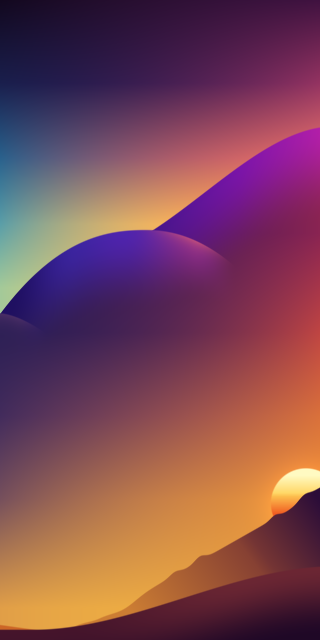
A Shadertoy shader for this background:

```glsl
// Sunset over smooth violet dunes, with a low sun behind a dark mountain slope.

#define DOME_PEAK vec2(0.456, 0.6406)
#define DOME_FADE 0.13
#define BACK_FADE 0.15
#define SUN_POS vec2(0.956, 0.2135)
#define SUN_RADIUS 0.0547
#define RIM_WIDTH 0.010
#define RIM_COLOR vec3(0.85, 0.36, 0.46)
#define GOLD vec3(0.80, 0.49, 0.20)
#define RUST vec3(0.50, 0.23, 0.20)
#define DUSK vec3(0.17, 0.05, 0.22)

float ramp(float a, float b, float v) { return clamp((v - a) / (b - a), 0.0, 1.0); }

// Smooth horizontal blend through left, middle and right colours
vec3 row(float x, vec3 left, vec3 middle, vec3 right) {
    return left * (1.0 - x) * (1.0 - 2.0 * x) + middle * 4.0 * x * (1.0 - x)
         + right * x * (2.0 * x - 1.0);
}

// Antialiased coverage from the depth below a ridge
float cover(float depth) {
    float edge = 1.0 / iResolution.y;
    return smoothstep(-edge, edge, depth);
}

vec3 skyColor(vec2 p) {
    vec3 c = row(p.x, vec3(.07, .03, .12), vec3(.17, .06, .20), vec3(.25, .07, .25));
    c = mix(c, row(p.x, vec3(.10, .12, .30), vec3(.26, .12, .32), vec3(.58, .20, .38)), ramp(1.0, .87, p.y));
    c = mix(c, row(p.x, vec3(.16, .38, .55), vec3(.65, .36, .42), vec3(.92, .46, .42)), ramp(.87, .753, p.y));
    c = mix(c, row(p.x, vec3(.35, .62, .66), vec3(.95, .70, .37), vec3(.95, .65, .36)), ramp(.753, .65, p.y));
    return mix(c, row(p.x, vec3(.64, .79, .60), vec3(.95, .75, .40), vec3(.95, .68, .36)), ramp(.65, .55, p.y));
}

vec3 hazeColor(vec2 p) {
    vec3 c = row(p.x, vec3(.15, .09, .33), vec3(.28, .10, .34), vec3(.54, .14, .32));
    c = mix(c, row(p.x, vec3(.17, .12, .33), vec3(.33, .15, .32), vec3(.75, .27, .26)), ramp(.635, .48, p.y));
    c = mix(c, row(p.x, vec3(.26, .17, .36), vec3(.56, .30, .32), vec3(.85, .44, .23)), ramp(.48, .35, p.y));
    c = mix(c, row(p.x, vec3(.46, .31, .36), vec3(.78, .50, .28), vec3(.88, .55, .22)), ramp(.35, .22, p.y));
    return mix(c, row(p.x, vec3(.88, .62, .28), vec3(.93, .67, .26), vec3(.90, .60, .25)), ramp(.22, .05, p.y));
}

float backRidge(float x) {
    float t = (x - 0.479) / 0.521;
    return 0.6406 + t * (0.1693 + t * (0.1016 - 0.1107 * t));
}

float domeRidge(float x) {
    float d = x - DOME_PEAK.x;
    float drop = d < 0.0 ? 0.1315 * pow(-d / 0.456, 2.33) : 0.0547 * pow(d / 0.273, 2.1);
    return DOME_PEAK.y - drop;
}

// Straight slope with a shallow dip and four rocky shoulders
float mountainRidge(float x) {
    float t = (x - 0.234) / 0.766;
    float dip = 0.008 * smoothstep(0.0, 0.1, t) * (1.0 - smoothstep(0.85, 1.0, t));
    dip += 0.008 * exp(-pow((t - 0.2) / 0.07, 2.0));
    vec4 offset = (t - vec4(0.408, 0.51, 0.816, 0.935)) / vec4(0.03, 0.03, 0.025, 0.03);
    float shoulders = dot(exp(-offset * offset), vec4(0.005, 0.007, 0.005, 0.006));
    return 0.0208 + 0.2174 * t - dip + shoulders;
}

void mainImage(out vec4 fragColor, in vec2 fragCoord) {
    vec2 uv = fragCoord / iResolution.xy;
    vec2 aspect = vec2(iResolution.x / iResolution.y, 1.0);
    vec3 haze = hazeColor(uv);
    vec3 color = skyColor(uv);

    // Back dune, violet at its crest
    float depth = backRidge(uv.x) - uv.y;
    vec3 crest = mix(vec3(.27, .08, .54), vec3(.48, .08, .66), ramp(.48, .75, uv.x));
    crest = mix(crest, vec3(.70, .12, .66), ramp(.75, 1.0, uv.x));
    vec3 dune = mix(haze, crest, 1.0 - smoothstep(0.0, BACK_FADE, depth));
    color = mix(color, dune, cover(depth) * step(0.45, uv.x));

    // Front dome, dissolving towards the right
    depth = domeRidge(uv.x) - uv.y;
    crest = mix(vec3(.12, .06, .38), vec3(.23, .14, .62), smoothstep(0.03, 0.24, uv.x));
    crest = mix(crest, vec3(.31, .14, .68), smoothstep(0.2, 0.4, uv.x));
    crest = mix(crest, vec3(.54, .17, .54), smoothstep(0.38, 0.62, uv.x));
    float fade = mix(DOME_FADE, 0.08, smoothstep(0.45, 0.7, uv.x));
    dune = mix(haze, crest, 1.0 - smoothstep(0.0, fade, depth));
    float rim = exp(-max(depth, 0.0) / RIM_WIDTH) * smoothstep(0.42, 0.64, uv.x);
    dune = mix(dune, RIM_COLOR, 0.75 * rim);
    color = mix(color, dune, cover(depth) * (1.0 - smoothstep(0.6, 0.74, uv.x)));

    // Faint fold at the left
    depth = 0.5104 - 0.0313 * pow(uv.x / 0.143, 1.6) - uv.y;
    dune = mix(haze, vec3(.29, .18, .40), exp(-max(depth, 0.0) / 0.015));
    color = mix(color, dune, cover(depth) * (1.0 - smoothstep(0.05, 0.15, uv.x)));

    // Sun and its soft glow
    float sunDist = length((uv - SUN_POS) * aspect) - SUN_RADIUS;
    color += vec3(.10, .06, .01) * exp(-max(sunDist, 0.0) / 0.025);
    float sunHeight = (uv.y - SUN_POS.y) / SUN_RADIUS;
    vec3 sun = mix(vec3(.94, .36, .13), vec3(1.0, .82, .34), ramp(-0.3, 0.3, sunHeight));
    sun = mix(sun, vec3(1.0, .98, .76), ramp(0.2, 0.8, sunHeight));
    color = mix(color, sun, cover(-sunDist));

    // Mountain, darkest towards its summit
    float shade = uv.x + 1.5 * (uv.y - 0.15);
    vec3 slope = mix(GOLD, RUST, ramp(0.25, 0.8, shade));
    slope = mix(slope, DUSK, ramp(0.75, 1.1, shade));
    color = mix(color, slope, cover(mountainRidge(uv.x) - uv.y));

    // Low ember bank and foreground hill
    depth = 0.0235 - 0.07 * uv.x - uv.y;
    color = mix(color, vec3(.80, .40, .15), cover(depth));
    depth = 0.0160 + 0.099 * smoothstep(0.104, 1.042, uv.x) - uv.y;
    vec3 ground = mix(vec3(.27, .08, .17), vec3(.42, .15, .20), smoothstep(0.2, 0.8, uv.x));
    ground = mix(ground, vec3(.12, .03, .15), smoothstep(0.0, 0.11, depth));
    color = mix(color, ground, cover(depth));

    fragColor = vec4(color, 1.0);
}
```
